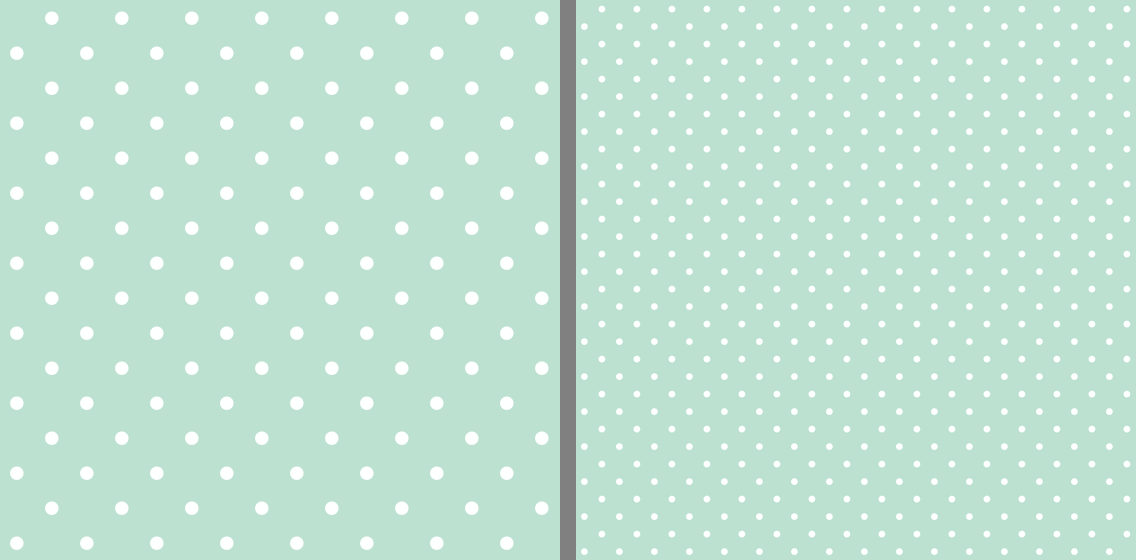
Left: one tile. Right: repeated 2 by 2.
Write a Shadertoy shader that draws this pattern.

```glsl
const float REPEATS = 8.0;
const float DOT_RADIUS = 0.096;
const vec2 DOT_CENTRE = vec2(0.24);
const vec3 MINT = vec3(0.738, 0.882, 0.820);
const vec3 WHITE = vec3(0.996, 1.0, 1.0);

// Distance to the nearest point of a unit square lattice
float latticeDistance(vec2 p) {
    return length(fract(p + 0.5) - 0.5);
}

// Signed distance to dots at the corners and centre of each cell
float staggeredDots(vec2 p, float radius) {
    return min(latticeDistance(p), latticeDistance(p + 0.5)) - radius;
}

// Antialiased coverage, one pixel wide
float coverage(float dist, float pixel) {
    return clamp(0.5 - dist / pixel, 0.0, 1.0);
}

void mainImage(out vec4 fragColor, in vec2 fragCoord) {
    vec2 cell = fragCoord / iResolution.xy * REPEATS;
    float pixel = REPEATS / min(iResolution.x, iResolution.y);

    float dots = coverage(staggeredDots(cell - DOT_CENTRE, DOT_RADIUS), pixel);
    fragColor = vec4(mix(MINT, WHITE, dots), 1.0);
}
```
